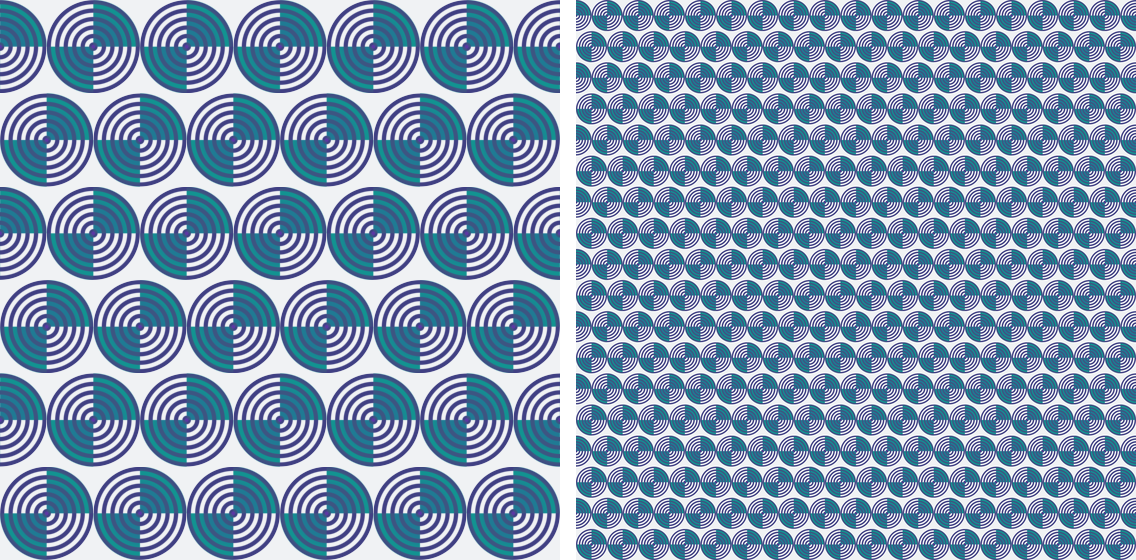
Left, the tile; right, the same tile 3 across and 3 down.
Write a WebGL 2 fragment shader that draws this pattern.

```glsl
#version 300 es
precision highp float;
// Staggered rows of touching ringed discs, quartered in teal and white.

#define REPEATS 6.0     // discs across and rows down (even, so the stagger wraps)
#define BANDS 11.0      // equal bands from centre to rim, dark ones first and last
#define SOFTNESS 0.018  // least edge half-width, in disc radii
#define DOT_RADIUS 0.04 // violet dot at the centre, in disc radii

uniform vec2 u_resolution;
out vec4 fragColor;

const vec3 PAPER = vec3(0.940, 0.948, 0.955);
const vec3 INDIGO = vec3(0.250, 0.250, 0.515);
const vec3 INDIGO_ON_TEAL = vec3(0.240, 0.335, 0.510);
const vec3 TEAL_INNER = vec3(0.120, 0.480, 0.580);
const vec3 TEAL_OUTER = vec3(0.070, 0.575, 0.570);
const vec3 VIOLET = vec3(0.360, 0.220, 0.640);

// Coverage of the region where d is negative.
float coverage(float d, float halfWidth) {
    return 1.0 - smoothstep(-halfWidth, halfWidth, d);
}

// Disc-local position in -1..1, odd rows shifted by half a disc.
vec2 discPosition(vec2 uv) {
    vec2 grid = uv * REPEATS;
    grid.x += 0.5 * mod(floor(grid.y), 2.0);
    return 2.0 * fract(grid) - 1.0;
}

// Signed distance to the dark rings, in disc radii.
float ringDistance(float radius) {
    float band = max(radius * BANDS, 0.5);
    float fromRingCentre = abs(mod(band + 0.5, 2.0) - 1.0);
    return (fromRingCentre - 0.5) / BANDS;
}

void main() {
    vec2 uv = gl_FragCoord.xy / u_resolution;
    vec2 p = discPosition(uv);
    float radius = length(p);
    float pixel = 2.0 * REPEATS / min(u_resolution.x, u_resolution.y);
    float edge = max(0.75 * pixel, SOFTNESS);

    // Quadrants: teal at upper right and lower left.
    vec2 side = smoothstep(-edge, edge, p);
    float tealArea = mix(1.0 - side.y, side.y, side.x);
    vec3 teal = mix(TEAL_INNER, TEAL_OUTER, smoothstep(0.5, 0.8, radius));
    vec3 fill = mix(PAPER, teal, tealArea);

    // Rings, tinted where they cross teal except at the rim.
    float tint = tealArea * (1.0 - 0.6 * smoothstep(0.92, 1.0, radius));
    vec3 ring = mix(INDIGO, INDIGO_ON_TEAL, tint);
    vec3 disc = mix(fill, ring, coverage(ringDistance(radius), edge));
    disc = mix(disc, VIOLET, coverage(radius - DOT_RADIUS, edge));

    // Disc over the ground.
    vec3 color = mix(PAPER, disc, coverage(radius - 1.0, edge));
    fragColor = vec4(color, 1.0);
}
```
